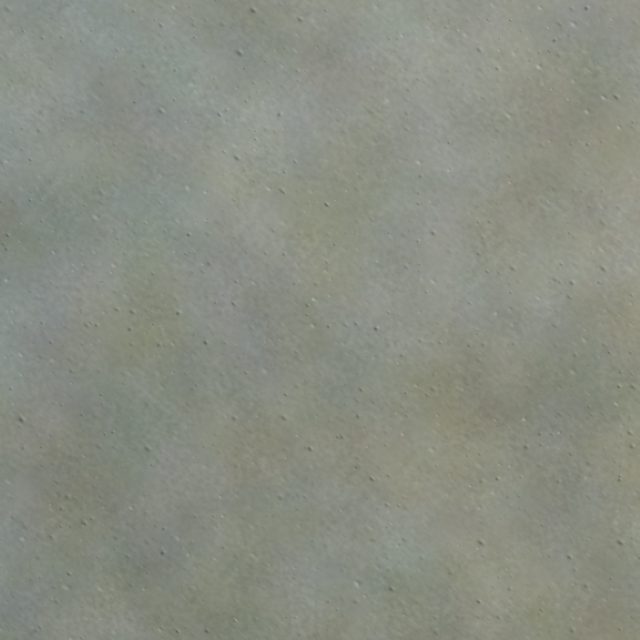
This texture is drawn by a three.js fragment shader. Its source:

```glsl
// Weathered grey-green stone: a cool-to-warm wash with soft cloudy stains,
// uneven slanted grain and many tiny pits, some with a pale rim.
// Layered gradient noise gives the stains; jittered cells give the specks.

#define BASE_COLOR vec3(0.541, 0.557, 0.513)
#define WARM_SHIFT vec3(0.020, 0.000, -0.024)
#define GREEN_SHIFT vec3(-0.007, 0.008, -0.018)
#define STAIN_SCALE 5.0
#define CLOUD_CONTRAST 0.075
#define TINT_STRENGTH 1.3
#define GRAIN_SCALE 95.0
#define GRAIN_CONTRAST 0.036
#define SPECK_CELLS 42.0
#define SPECK_SHARE 0.42
#define SPECK_CONTRAST 0.16

varying vec2 vUv;

vec2 hash2(vec2 p) {
  vec3 q = fract(vec3(p.xyx) * vec3(0.1031, 0.1030, 0.0973));
  q += dot(q, q.yzx + 33.33);
  return fract((q.xx + q.yz) * q.zy);
}

vec2 gradientAt(vec2 cell) {
  float angle = 6.2832 * hash2(cell + 71.0).x;
  return vec2(cos(angle), sin(angle));
}

float gradientNoise(vec2 p) {
  vec2 i = floor(p);
  vec2 f = p - i;
  vec2 u = f * f * f * (f * (f * 6.0 - 15.0) + 10.0);
  vec2 e = vec2(1.0, 0.0);
  float low = mix(dot(gradientAt(i), f),
                  dot(gradientAt(i + e.xy), f - e.xy), u.x);
  float high = mix(dot(gradientAt(i + e.yx), f - e.yx),
                   dot(gradientAt(i + e.xx), f - e.xx), u.x);
  return mix(low, high, u.y);
}

float fbm(vec2 p) {
  float sum = 0.0;
  float amplitude = 0.75;
  for (int octave = 0; octave < 4; octave++) {
    sum += amplitude * gradientNoise(p);
    p = mat2(1.6, 1.2, -1.2, 1.6) * p + 17.3;
    amplitude *= 0.58;
  }
  return sum;
}

// Coordinates along and across the falling diagonal of the grain
vec2 slant(vec2 p) {
  return vec2(0.77 * p.x - 0.64 * p.y, 0.64 * p.x + 0.77 * p.y);
}

// Signed speck cover: a soft pit or glint with a fainter opposite rim
float specks(vec2 p, float seed) {
  vec2 cell = floor(p);
  vec2 presence = hash2(cell + seed);
  vec2 centre = 0.3 + 0.4 * hash2(cell + seed + 37.0);
  vec2 shape = hash2(cell + seed + 83.0);
  vec2 d = slant(p - cell - centre);
  vec2 stretch = vec2(mix(1.0, 2.0, shape.x), 1.0);
  float radius = mix(0.08, 0.13, shape.y);
  float core = exp(-dot(d / stretch, d / stretch) / (radius * radius));
  vec2 r = (d - vec2(0.4, 1.4) * radius) / stretch;
  float rim = exp(-dot(r, r) / (radius * radius));
  float tone = presence.y < 0.55 ? -1.0 : 0.8;
  float strength = mix(0.22, 1.0, pow(hash2(cell + seed + 19.0).x, 5.0));
  return (core - 0.5 * rim) * tone * strength * step(presence.x, SPECK_SHARE);
}

void main() {
  vec2 uv = vUv;
  vec2 stain = uv * STAIN_SCALE;

  // Broad light: paler at the top, darker toward the lower left
  float light = 0.050 * (uv.y - 0.5) + 0.028 * (uv.x - 0.5);
  light += CLOUD_CONTRAST * fbm(stain * 0.8 + 11.0);
  light += 0.020 * gradientNoise(slant(uv) * vec2(14.0, 24.0) + 7.0);

  // Stains of tan, blue grey, moss and mauve; pale areas lean to blue
  float warmth = 1.1 * (uv.x - 0.5) - 0.25 * (uv.y - 0.5);
  warmth += TINT_STRENGTH * fbm(stain + 43.0);
  float moss = TINT_STRENGTH * fbm(stain * 1.3 + 91.0);

  // Fine grain, stretched along the diagonal, uneven in strength
  vec2 grainPos = slant(uv) * GRAIN_SCALE;
  float grain = gradientNoise(grainPos * vec2(0.8, 1.2) + 5.0);
  grain += 0.7 * gradientNoise(grainPos * vec2(1.5, 2.1) + 29.0);
  grain *= 0.85 + 0.8 * gradientNoise(uv * 14.0 + 61.0);

  // Two sizes of specks
  float speck = specks(uv * SPECK_CELLS, 3.0);
  speck += 0.7 * specks(uv * SPECK_CELLS * 1.5 + 0.4, 151.0);

  vec3 color = BASE_COLOR + light * vec3(0.98, 0.98, 1.15);
  color += WARM_SHIFT * warmth + GREEN_SHIFT * moss;
  color += GRAIN_CONTRAST * grain + SPECK_CONTRAST * speck;
  gl_FragColor = vec4(clamp(color, 0.0, 1.0), 1.0);
}
```
